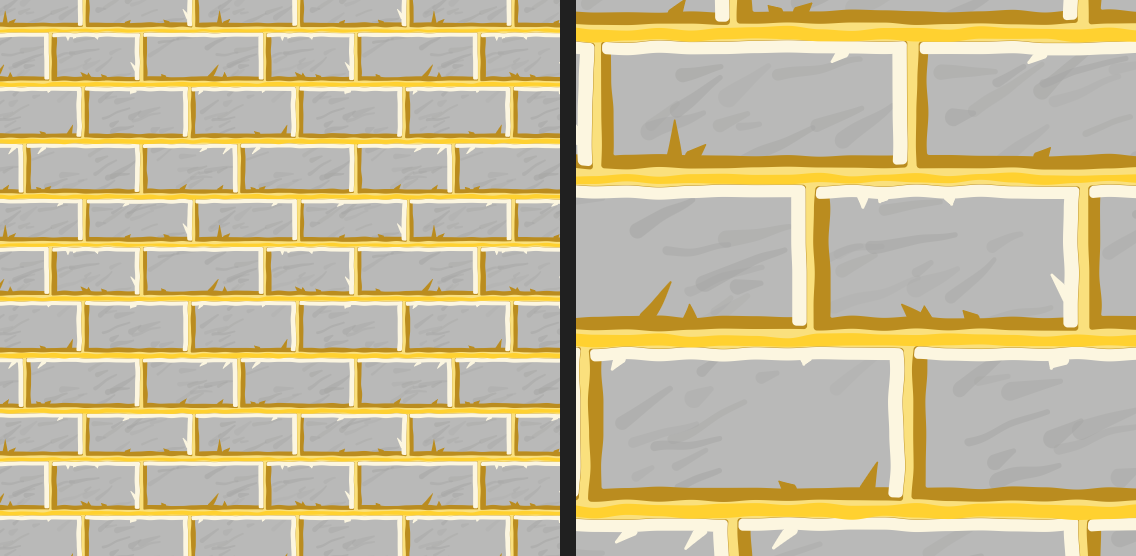
Left, the full canvas; right, a detail of the centre.
Give the GLSL for this texture, as a WebGL 2 fragment shader.

```glsl
#version 300 es
precision highp float;
// Grey brick wall with gold mortar, cream and ochre bevels, chips and brush smudges.
uniform vec2 u_resolution;
out vec4 outColor;

const float TILE = 294.0; // repeat size, with the canvas 768 units wide
const vec3 CREAM = vec3(0.99, 0.965, 0.88);
const vec3 OCHRE = vec3(0.73, 0.55, 0.12);
const vec3 PALE_GOLD = vec3(0.98, 0.88, 0.49);
const vec3 GOLD = vec3(1.0, 0.82, 0.19);
const vec3 STONE = vec3(0.725, 0.725, 0.72);
const vec3 SMUDGE = vec3(0.64, 0.64, 0.635);
const float ROW_TOP[5] = float[5](0.0, 74.0, 152.0, 228.0, 294.0);
const vec2 JOINTS[4] = vec2[4](vec2(69, 194), vec2(114, 260), vec2(34, 194), vec2(116, 266));

float hash(float a, float b) {
  vec3 q = fract(vec3(a, b, a) * vec3(0.1031, 0.1030, 0.0973) + 0.17);
  q += dot(q, q.yzx + 33.33);
  return fract((q.x + q.y) * q.z);
}

// Smooth noise from -1 to 1 that closes on itself after one tile
float wobble(float x, float seed) {
  float s = x / TILE * 20.0, i = floor(s);
  float a = hash(mod(i, 20.0), seed), b = hash(mod(i + 1.0, 20.0), seed);
  return mix(a, b, smoothstep(0.0, 1.0, s - i)) * 2.0 - 1.0;
}

float box(vec2 p, vec2 lo, vec2 hi, float r) {
  vec2 d = abs(p - 0.5 * (lo + hi)) - 0.5 * (hi - lo) + r;
  return length(max(d, 0.0)) + min(max(d.x, d.y), 0.0) - r;
}

// Brush stroke from a to b whose radius runs from ra to rb
float stroke(vec2 p, vec2 a, vec2 b, float ra, float rb) {
  vec2 ab = b - a;
  float t = clamp(dot(p - a, ab) / dot(ab, ab), 0.0, 1.0);
  return length(p - a - ab * t) - mix(ra, rb, t);
}

float cover(float d) {
  return clamp(0.5 - d * u_resolution.x / 768.0, 0.0, 1.0);
}

void main() {
  vec2 p = vec2(gl_FragCoord.x, u_resolution.y - gl_FragCoord.y) / u_resolution.x * 768.0;
  vec2 t = mod(p - vec2(0.0, 41.0), TILE);

  // Find the row, then the brick inside it
  int row = 0;
  for (int i = 1; i < 4; i++) if (t.y >= ROW_TOP[i]) row = i;
  float h = ROW_TOP[row + 1] - ROW_TOP[row];
  float v = t.y - ROW_TOP[row];
  float gap = JOINTS[row].y - JOINTS[row].x;
  float u = mod(t.x - JOINTS[row].x, TILE);
  float second = step(gap, u);
  float w = mix(gap, TILE - gap, second);
  u -= second * gap;
  float id = float(row) * 2.0 + second + 1.0;

  // Hand-drawn edges: each layer gets its own wobble
  vec2 q = vec2(u, v);
  vec2 outer = q + 0.7 * vec2(wobble(t.y, id), wobble(t.x, id + 20.0));
  vec2 inner = q + 0.8 * vec2(wobble(t.y, id + 40.0), wobble(t.x, id + 60.0));

  // Smudged stone face
  vec3 face = STONE;
  for (float i = 0.0; i < 11.0; i++) {
    float s = id * 13.0 + i;
    vec2 c = vec2(w, h) * (0.14 + 0.72 * vec2(hash(s, 1.0), hash(s, 2.0)));
    float angle = mix(0.05, 0.7, hash(s, 3.0));
    vec2 reach = vec2(cos(angle), -sin(angle)) * mix(4.0, 20.0, hash(s, 4.0));
    float d = stroke(inner + 0.8 * wobble(t.x, s), c - reach, c + reach,
                     mix(1.5, 4.5, hash(s, 5.0)), 1.2);
    face = mix(face, SMUDGE, cover(d) * mix(0.15, 0.5, hash(s, 6.0)));
  }

  // Mortar, ochre shade and face
  vec3 color = PALE_GOLD;
  color = mix(color, OCHRE, cover(box(outer, vec2(2.0, 4.0), vec2(w - 2.0, h - 4.0), 1.5)));
  float shade = mix(6.5, 9.0, hash(id, 7.0));
  color = mix(color, face, cover(box(inner, vec2(shade, 6.0), vec2(w - 5.0, h - 9.8), 1.0)));

  // Chips: ochre from below, cream from above
  float light = 1e3;
  for (float i = 0.0; i < 3.0; i++) {
    float s = id * 7.0 + i;
    vec2 foot = vec2(mix(12.0, w - 16.0, hash(s, 11.0)), h - 9.0);
    float rise = mix(3.0, 8.0, hash(s, 12.0)) + 9.0 * step(0.88, hash(s, 13.0));
    vec2 tip = foot + vec2(rise * mix(-1.2, 1.2, hash(s, 14.0)), -rise);
    float shown = step(hash(s, 15.0), 0.55);
    color = mix(color, OCHRE, shown * cover(stroke(inner, foot, tip, 3.6, 0.4)));

    vec2 root = vec2(mix(10.0, w - 14.0, hash(s, 16.0)), 9.0);
    float fall = mix(2.0, 9.0, hash(s, 17.0));
    float chip = stroke(inner, root, root + vec2(fall * mix(-1.3, 0.6, hash(s, 18.0)), fall), 3.0, 0.7);
    if (hash(s, 19.0) < 0.5) light = min(light, chip);
  }
  vec2 side = vec2(w - 7.0, h * 0.75);
  if (hash(id, 21.0) < 0.3) light = min(light, stroke(inner, side, side - vec2(8.0, 11.0), 3.2, 0.6));

  // Cream highlight along the top and right
  light = min(light, box(outer, vec2(2.5, 4.2), vec2(w - 2.5, 9.8), 2.0));
  light = min(light, box(outer, vec2(w - 8.8, 4.2), vec2(w - 2.2, h - 5.5), 2.0));
  color = mix(color, CREAM, cover(light));

  // Gold streak along each mortar bed, shared by the rows above and below
  bool upper = v < 0.5 * h;
  float bed = float(upper ? row : (row + 1) % 4);
  float y = (upper ? v : v - h) - 0.9 - 0.9 * wobble(t.x, bed + 80.0);
  float halfWidth = mix(1.8, 2.9, hash(bed, 22.0)) + 0.5 * wobble(t.x, bed + 90.0);
  color = mix(color, GOLD, cover(abs(y) - halfWidth));

  outColor = vec4(color, 1.0);
}
```
